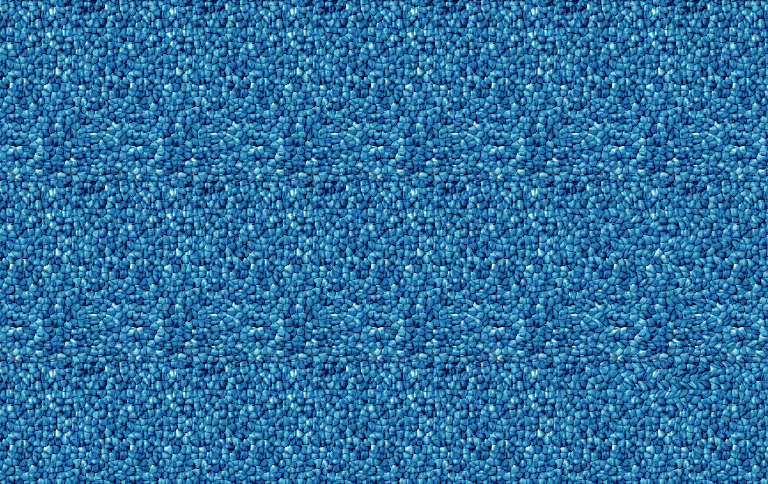
Reproduce this pattern procedurally as a Shadertoy shader.

```glsl
// Blue pebbled, woven-looking grain that repeats in tall tiles, with smeared wear at the right.

#define TILE_SIZE vec2(0.1569, 0.2357)  // one repeat, in canvas widths
#define CELLS vec2(17.0, 26.0)          // pebbles per repeat
#define UPRIGHT_GRAIN vec2(68.0, 42.0)  // noise cells of vertical strokes
#define FLAT_GRAIN vec2(30.0, 104.0)    // noise cells of horizontal strokes
#define JITTER 0.85
#define GROOVE 0.42                     // width of the dark joints
#define BODY_GAIN 0.55
#define TINT_GAIN 0.36
#define LIGHT_GAIN 0.50
#define STROKE_GAIN 0.95
#define WEAR_SHIFT 0.035
#define SEAM_BROWN vec3(0.30, 0.27, 0.33)

float hash(vec2 p) {
    vec3 q = fract(vec3(p.xyx) * vec3(0.1031, 0.1030, 0.0973));
    q += dot(q, q.yzx + 33.33);
    return fract((q.x + q.y) * q.z);
}

// Value noise that wraps after "period" cells
float tiledNoise(vec2 p, vec2 period, float seed) {
    vec2 i = floor(p), f = fract(p);
    f = f * f * (3.0 - 2.0 * f);
    vec2 a = mod(i, period) + seed, b = mod(i + 1.0, period) + seed;
    return mix(mix(hash(a), hash(vec2(b.x, a.y)), f.x),
               mix(hash(vec2(a.x, b.y)), hash(b), f.x), f.y);
}

// Nearest pebble: xy = offset from its centre, z = joint distance, w = random tint
vec4 pebble(vec2 p) {
    vec2 base = floor(p);
    float nearest = 9.0, second = 9.0, tint = 0.0;
    vec2 offset = vec2(0.0);
    for (int y = -1; y <= 1; y++)
    for (int x = -1; x <= 1; x++) {
        vec2 cell = base + vec2(x, y);
        vec2 id = mod(cell, CELLS);
        vec2 centre = cell + 0.5 + JITTER * (vec2(hash(id + 3.7), hash(id + 71.3)) - 0.5);
        vec2 d = p - centre;
        float dist = length(d);
        if (dist < nearest) {
            second = nearest;
            nearest = dist;
            offset = d;
            tint = hash(id + 137.1);
        } else {
            second = min(second, dist);
        }
    }
    return vec4(offset, second - nearest, tint);
}

// Colour ramp from deep navy to pale cyan, with rare cream glints
vec3 bluePalette(float t) {
    vec3 c = mix(vec3(0.01, 0.05, 0.20), vec3(0.03, 0.16, 0.40), smoothstep(-0.25, 0.05, t));
    c = mix(c, vec3(0.09, 0.31, 0.49), smoothstep(0.07, 0.15, t));
    c = mix(c, vec3(0.08, 0.35, 0.61), smoothstep(0.19, 0.28, t));
    c = mix(c, vec3(0.14, 0.47, 0.68), smoothstep(0.33, 0.48, t));
    c = mix(c, vec3(0.22, 0.58, 0.73), smoothstep(0.58, 0.72, t));
    c = mix(c, vec3(0.40, 0.74, 0.84), smoothstep(0.84, 0.93, t));
    return mix(c, vec3(0.86, 0.95, 0.88), smoothstep(1.03, 1.30, t));
}

void mainImage(out vec4 fragColor, in vec2 fragCoord) {
    // Canvas position measured from the top left, in canvas widths
    vec2 pos = vec2(fragCoord.x, iResolution.y - fragCoord.y) / iResolution.x;
    vec2 tile = pos / TILE_SIZE;

    // Worn region: later repeats slide sideways in uneven bands
    float wear = smoothstep(0.62, 0.86, pos.x)
               * smoothstep(0.22, 0.30, pos.y) * (1.0 - smoothstep(0.50, 0.57, pos.y));
    float band = tiledNoise(pos * vec2(18.0, 75.0), vec2(97.0), 210.0);
    tile.x += wear * WEAR_SHIFT * (band - 0.5) * 2.0;
    vec2 local = fract(tile);

    // Each repeat passes from upright strokes to flat ones near its lower seam
    float patches = tiledNoise(tile * vec2(5.0, 8.0), vec2(5.0, 8.0), 311.0);
    float flatness = smoothstep(0.45, 0.85, local.y + 0.5 * (patches - 0.5));
    flatness = max(flatness, wear * 0.7 * band);
    float upright = tiledNoise(tile * UPRIGHT_GRAIN, UPRIGHT_GRAIN, 17.0);
    float level = tiledNoise(tile * FLAT_GRAIN, FLAT_GRAIN, 53.0);
    float stroke = mix(upright, level, flatness);

    // Pebbles with dark joints, lit from the upper left
    vec2 bend = vec2(upright, level) - 0.5;
    vec4 stone = pebble(tile * CELLS + 0.35 * bend);
    float softness = CELLS.x / (TILE_SIZE.x * iResolution.x);
    float body = smoothstep(0.0, max(GROOVE, softness), stone.z);
    float light = dot(stone.xy, vec2(-0.6, -0.8));
    float tone = 0.50 + BODY_GAIN * (body - 0.62) + TINT_GAIN * (stone.w - 0.5)
               + LIGHT_GAIN * light + STROKE_GAIN * (stroke - 0.5);

    // Thin dashed rows at the seam and across the lower part of the repeat
    float seamDistance = min(local.y, 1.0 - local.y);
    float seam = 1.0 - smoothstep(0.004, 0.014, seamDistance);
    float thread = 1.0 - smoothstep(0.003, 0.010, abs(local.y - 0.655));
    float dash = tiledNoise(tile * vec2(34.0, 1.0), vec2(34.0, 1.0), 91.0);
    tone += (0.55 * seam + 0.25 * thread) * (dash - 0.6);

    // Faint brown specks gather just above the seam
    vec3 colour = bluePalette(tone);
    float speck = smoothstep(0.90, 0.98, local.y) * smoothstep(0.50, 0.75, level)
                * (1.0 - smoothstep(0.45, 0.75, tone));
    colour = mix(colour, SEAM_BROWN, 0.65 * speck);
    fragColor = vec4(colour, 1.0);
}
```
